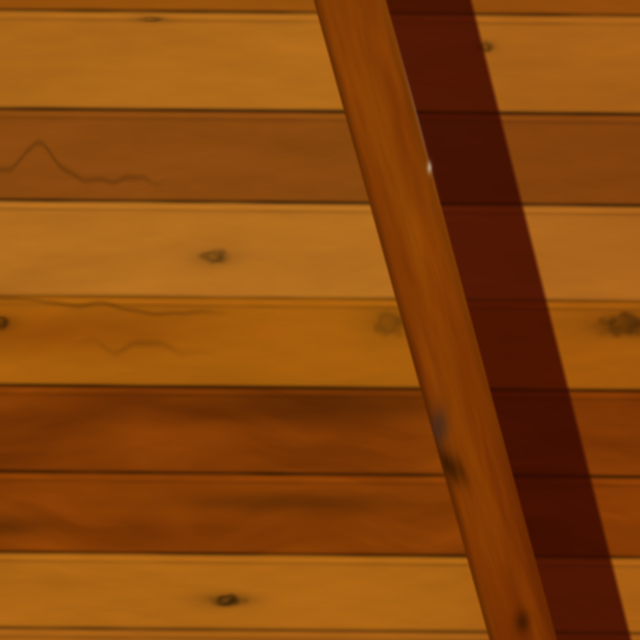
Write a WebGL 1 fragment shader that draws this texture.

```glsl
precision highp float;
// Warm timber boards crossed by a slanted beam and the shadow it casts.
// Boards are painted from top to bottom, each with a grooved seam; stretched
// value noise gives the grain, and soft ellipses give knots and stains.
uniform vec2 u_resolution;

const float SOFT = 0.0030;

float hash(vec2 p) {
  return fract(sin(dot(p, vec2(127.1, 311.7))) * 43758.5453);
}

float noise(vec2 p) {
  vec2 i = floor(p), f = fract(p);
  f = f * f * (3.0 - 2.0 * f);
  return mix(mix(hash(i), hash(i + vec2(1.0, 0.0)), f.x),
             mix(hash(i + vec2(0.0, 1.0)), hash(i + vec2(1.0, 1.0)), f.x), f.y);
}

float fbm(vec2 p) {
  float sum = 0.0, amp = 0.5;
  for (int i = 0; i < 4; i++) {
    sum += amp * noise(p);
    p = p * 2.03 + 17.3;
    amp *= 0.5;
  }
  return sum;
}

float bell(float d, float width) {
  d /= width;
  return exp(-d * d);
}

float blob(vec2 p, vec2 centre, vec2 radius) {
  vec2 d = (p - centre) / radius;
  return exp(-dot(d, d));
}

// One board below the height "top", with an uneven groove and a paler lip
vec3 layBoard(vec3 base, vec2 p, float top, vec3 tint, float groove) {
  float d = p.y - top;
  float wear = 0.7 + 0.6 * noise(vec2(p.x * 14.0, top * 90.0));
  vec3 c = mix(base, tint, smoothstep(-SOFT, SOFT, d));
  c *= 1.0 - groove * wear * bell(d, 0.0040);
  c *= 1.0 + 0.05 * wear * bell(d - 0.0085, 0.005);
  return c * (1.0 - 0.09 * wear * bell(d - 0.014, 0.004));
}

// Knot with a broken dark rim, a heart and a faint halo along the grain
vec3 knot(vec3 c, vec2 p, vec2 centre, vec2 radius, float depth) {
  vec2 d = (p - centre) / radius;
  d += 0.5 * (vec2(noise(p * 80.0), noise(p * 80.0 + 40.0)) - 0.5);
  float rim = bell(length(d) - 0.7, 0.45) * (0.5 + 0.6 * noise(p * 90.0 + 9.0));
  float heart = blob(d, vec2(0.3, 0.1), vec2(0.6));
  float halo = blob(p, centre, radius * vec2(2.2, 1.3));
  return c * (1.0 - depth * clamp(0.45 * rim + 0.3 * heart + 0.35 * halo, 0.0, 1.0));
}

vec3 boards(vec2 p) {
  float y = p.y - 0.009 * (p.x - 0.3);
  vec2 q = vec2(p.x, y);
  vec3 c = vec3(0.58, 0.31, 0.05);
  c = layBoard(c, q, 0.018, vec3(0.67, 0.40, 0.10), 0.30);
  c = layBoard(c, q, 0.172, vec3(0.53, 0.28, 0.06), 0.38);
  c = layBoard(c, q, 0.315, vec3(0.69, 0.42, 0.12), 0.34);
  c = layBoard(c, q, 0.464, vec3(0.64, 0.36, 0.05), 0.18);
  c = layBoard(c, q, 0.604, vec3(0.49, 0.22, 0.02), 0.36);
  c = layBoard(c, q, 0.739, vec3(0.51, 0.23, 0.02), 0.36);
  c = layBoard(c, q, 0.865, vec3(0.67, 0.39, 0.08), 0.32);
  c = layBoard(c, q, 0.983, vec3(0.63, 0.36, 0.08), 0.26);

  // Grain: broad drifting bands, stronger in the red boards, plus fine fibre
  float red = smoothstep(0.60, 0.61, y) * (1.0 - smoothstep(0.86, 0.87, y));
  float broad = fbm(vec2(p.x * 4.0, p.y * 20.0 + 1.5 * noise(p * 6.0))) - 0.47;
  float fibre = fbm(vec2(p.x * 22.0, p.y * 80.0)) - 0.47;
  c *= 1.0 + (0.15 + 0.4 * red) * broad * vec3(0.8, 1.0, 1.5) + 0.06 * fibre;
  c *= mix(vec3(1.0), vec3(0.97, 0.93, 0.92), smoothstep(0.7, 0.8, p.x));

  // Wavy resin lines
  float wave = 0.279 - 0.052 * bell(p.x - 0.058, 0.036) + 0.035 * (p.x - 0.1);
  wave += 0.012 * (noise(vec2(p.x * 45.0, 3.0)) - 0.5);
  c *= 1.0 - 0.15 * bell(p.y - wave, 0.0055) * (1.0 - smoothstep(0.2, 0.28, p.x));
  float crest = 0.464 + 0.09 * p.x + 0.012 * (noise(vec2(p.x * 25.0, 8.0)) - 0.5);
  c *= 1.0 - 0.15 * bell(p.y - crest, 0.0042) * (1.0 - smoothstep(0.28, 0.38, p.x));
  float ripple = 0.542 + 0.022 * (noise(vec2(p.x * 28.0, 5.0)) - 0.5);
  c *= 1.0 - 0.13 * bell(p.y - ripple, 0.006) * bell(p.x - 0.22, 0.07);

  // Stains
  c *= 1.0 - vec3(0.08, 0.15, 0.35) * blob(p, vec2(0.08, 0.52), vec2(0.25, 0.035));
  c *= 1.0 - 0.28 * blob(p, vec2(0.46, 0.785), vec2(0.16, 0.017));
  c *= 1.0 - 0.28 * blob(p, vec2(0.0, 0.825), vec2(0.07, 0.018));
  c *= 1.0 - 0.22 * blob(p, vec2(0.52, 0.635), vec2(0.22, 0.025));

  // Knots
  c = knot(c, p, vec2(0.335, 0.402), vec2(0.018, 0.011), 0.45);
  c = knot(c, p, vec2(0.355, 0.938), vec2(0.022, 0.009), 0.65);
  c = knot(c, p, vec2(0.975, 0.507), vec2(0.034, 0.016), 0.58);
  c = knot(c, p, vec2(0.608, 0.505), vec2(0.022, 0.018), 0.32);
  c = knot(c, p, vec2(0.0, 0.505), vec2(0.012, 0.010), 0.55);
  c = knot(c, p, vec2(0.237, 0.030), vec2(0.016, 0.005), 0.35);
  return knot(c, p, vec2(0.760, 0.073), vec2(0.009, 0.008), 0.45);
}

// "across" runs 0 to 1 over the beam's width
vec3 beam(vec2 p, float across) {
  float streak = fbm(vec2(across * 4.0, p.y * 5.0)) - 0.47;
  float fibre = fbm(vec2(across * 14.0, p.y * 14.0)) - 0.47;
  vec3 c = mix(vec3(0.53, 0.25, 0.02), vec3(0.48, 0.20, 0.01), p.y);
  c *= 1.0 + vec3(0.25, 0.50, 0.5) * streak + 0.13 * fibre;
  c *= 1.0 - 0.25 * bell(across, 0.08) - 0.10 * bell(across - 0.95, 0.08);
  c = mix(c, vec3(0.25, 0.16, 0.12), 0.75 * blob(p, vec2(0.686, 0.667), vec2(0.014, 0.030)));
  float split = blob(p, vec2(0.708 + 0.4 * (p.y - 0.73), 0.73), vec2(0.016, 0.026));
  c *= 1.0 - 0.62 * split * (0.5 + 0.6 * noise(vec2(across * 14.0, p.y * 25.0)));
  return c * (1.0 - 0.4 * blob(p, vec2(0.816, 0.972), vec2(0.012, 0.018)));
}

void main() {
  vec2 p = gl_FragCoord.xy / u_resolution;
  p.y = 1.0 - p.y; // measured downward from the top
  float left = 0.490 + 0.275 * p.y;
  float right = 0.603 + 0.267 * p.y;
  float shadowEnd = 0.736 + 0.250 * p.y;

  // Boards, then the shadow that starts beneath the beam
  vec3 c = boards(p);
  vec3 shaded = c * vec3(0.30, 0.17, 0.10) + vec3(0.11, 0.025, 0.004);
  float shadow = step(0.5 * (left + right), p.x) * smoothstep(-0.005, 0.005, shadowEnd - p.x);
  c = mix(c, shaded, shadow);

  // Beam over both, with a pale worn edge and a glint
  float inside = smoothstep(-SOFT, SOFT, p.x - left) * smoothstep(-SOFT, SOFT, right - p.x);
  c = mix(c, beam(p, (p.x - left) / (right - left)), inside);
  float worn = bell(p.x - right, 0.0025) * bell(p.y - 0.18, 0.10);
  c = mix(c, vec3(0.55, 0.42, 0.36), 0.35 * worn);
  c = mix(c, vec3(0.78, 0.72, 0.66), 0.7 * blob(p, vec2(0.671, 0.262), vec2(0.004, 0.009)));
  gl_FragColor = vec4(clamp(c, 0.0, 1.0), 1.0);
}
```
